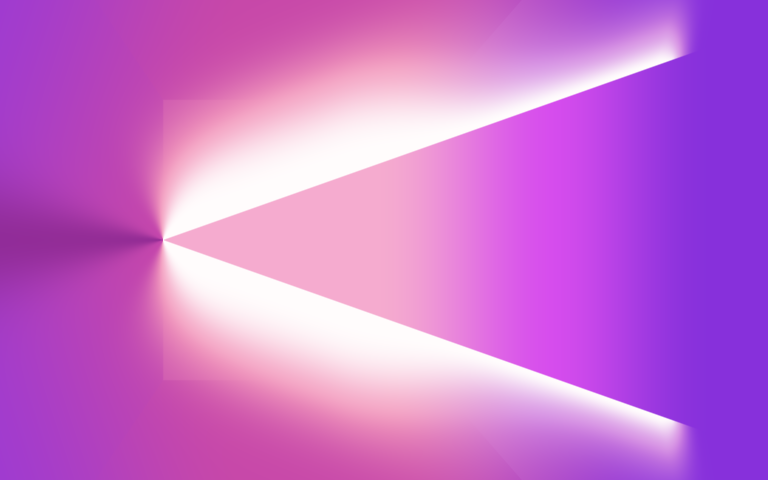
A Shadertoy shader for this background:

```glsl
// Layout, in units of the canvas height
const vec2 APEX = vec2(0.340, 0.5);
const vec2 BEAM_SPAN = vec2(1.060, 0.375);
const float WALL_LEFT = 0.340;
const float WALL_RIGHT = 0.906;
const float WALL_HALF_HEIGHT = 0.292;
const float CORNER_SLOPE_LEFT = 0.68;
const float CORNER_SLOPE_RIGHT = 0.87;

// Light
const float GLOW_WIDE = 0.22;
const float GLOW_NARROW = 0.08;
const float RIM_WIDTH = 0.008;
const float SHADOW_ANGLE = 0.34;

// Colours
const vec3 PINK = vec3(0.96, 0.67, 0.81);
const vec3 ORCHID = vec3(0.84, 0.30, 0.93);
const vec3 VIOLET = vec3(0.53, 0.19, 0.86);
const vec3 MAGENTA = vec3(0.78, 0.28, 0.66);
const vec3 PURPLE = vec3(0.62, 0.23, 0.82);
const vec3 SHADOW = vec3(0.55, 0.16, 0.57);
const vec3 ROSE = vec3(0.95, 0.60, 0.74);
const vec3 LAVENDER = vec3(0.82, 0.52, 0.88);
const vec3 WHITE = vec3(1.0, 0.99, 0.99);

// Fill of the open wedge, from pink to violet
vec3 wedgeColor(float x) {
    vec3 color = mix(PINK, ORCHID, smoothstep(0.78, 1.17, x));
    return mix(color, VIOLET, smoothstep(1.13, 1.48, x));
}

// Room around the wedge; y is the height above the axis
vec3 roomColor(float x, float y, float px) {
    float leftFade = smoothstep(0.0, 0.55, (0.45 - x) * 0.9 + 0.3 * (y - 0.25));
    vec3 color = mix(MAGENTA, PURPLE, leftFade);
    color = mix(color, VIOLET, smoothstep(0.85, 1.45, x));

    // Side faces meet the ceiling and floor along slanted corners
    float rise = max(y - WALL_HALF_HEIGHT, 0.0);
    float leftFace = WALL_LEFT - CORNER_SLOPE_LEFT * rise - x;
    float rightFace = x - WALL_RIGHT - CORNER_SLOPE_RIGHT * rise;
    color = mix(color, PURPLE, 0.07 * smoothstep(-px, px, leftFace));
    float rightTint = 0.16 * (1.0 - smoothstep(1.0, 1.4, x));
    return mix(color, LAVENDER, rightTint * smoothstep(-px, px, rightFace));
}

// Light spilling outward from the slanted edge
vec3 addGlow(vec3 color, vec2 q, float x) {
    vec2 dir = normalize(BEAM_SPAN);
    float along = clamp(dot(q, dir), 0.0, length(BEAM_SPAN));
    float dist = length(q - dir * along);
    float facing = q.x / max(length(q), 1e-4);
    float tipFade = 1.0 - smoothstep(1.37, 1.47, x - 0.25 * (q.y - BEAM_SPAN.y));
    float strength = smoothstep(-0.8, 0.75, facing) * tipFade;

    float width = mix(GLOW_WIDE, GLOW_NARROW, smoothstep(0.7, 1.3, x));
    float falloff = mix(2.0, 1.0, smoothstep(0.7, 1.05, x));
    float glow = strength * exp(-pow(dist / width, falloff));
    vec3 tint = mix(ROSE, LAVENDER, smoothstep(0.8, 1.15, x));
    color = mix(color, tint, smoothstep(0.0, 0.5, glow));
    color = mix(color, WHITE, smoothstep(0.3, 1.0, glow));
    return mix(color, WHITE, strength * exp(-dist / RIM_WIDTH));
}

void mainImage(out vec4 fragColor, in vec2 fragCoord) {
    float px = 1.0 / iResolution.y;
    vec2 p = (fragCoord - 0.5 * iResolution.xy) * px + vec2(0.8, 0.5);
    vec2 q = vec2(p.x - APEX.x, abs(p.y - APEX.y));

    vec3 color = addGlow(roomColor(p.x, q.y, px), q, p.x);

    // Back wall, slightly rosier than the room
    vec2 wallCenter = vec2(0.5 * (WALL_LEFT + WALL_RIGHT), APEX.y);
    vec2 wallHalf = vec2(0.5 * (WALL_RIGHT - WALL_LEFT), WALL_HALF_HEIGHT);
    vec2 wallEdge = abs(p - wallCenter) - wallHalf;
    float wall = 1.0 - smoothstep(-px, px, max(wallEdge.x, wallEdge.y));
    vec3 lifted = max(color, mix(color, ROSE, 0.18));
    color = mix(color, lifted, wall);

    // Soft shadow behind the apex
    float backAngle = atan(q.y, -q.x);
    float shade = exp(-pow(backAngle / SHADOW_ANGLE, 2.0));
    color = mix(color, SHADOW, 0.85 * shade);

    // Wedge on top
    vec2 dir = normalize(BEAM_SPAN);
    float side = q.y * dir.x - q.x * dir.y;
    float wedge = 1.0 - smoothstep(-px, px, side);
    wedge *= smoothstep(-px, px, q.x);
    color = mix(color, wedgeColor(p.x), wedge);

    fragColor = vec4(color, 1.0);
}
```
